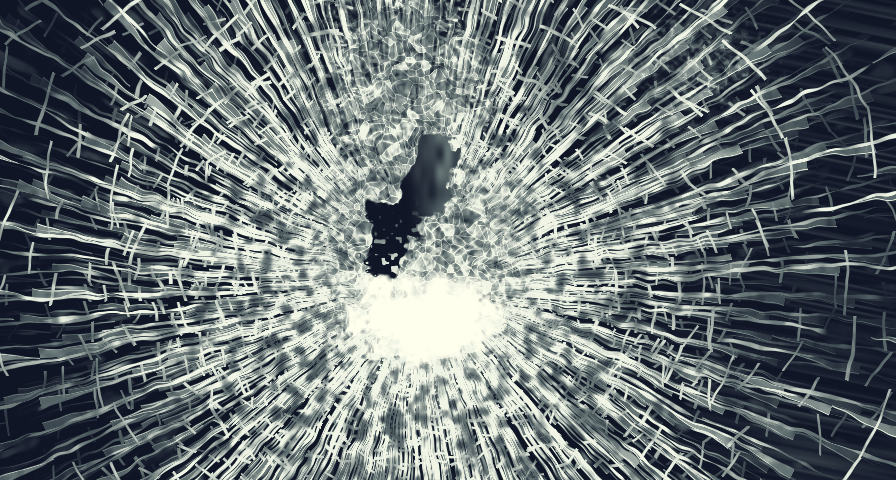
This texture is drawn by a Shadertoy shader. Its source:

```glsl
// Shattered safety glass: radial cracks, crumbled facets, a dark hole and a bright impact glow.
const float TAU = 6.28319;
const vec2 IMPACT = vec2(0.872, 0.41);  // where the cracks meet, in canvas heights
const vec2 GLOW = vec2(0.885, 0.335);
const vec2 GLOW_SIZE = vec2(0.165, 0.09);
const vec3 NAVY = vec3(0.06, 0.078, 0.145);
const vec3 SLATE = vec3(0.34, 0.40, 0.41);
const vec3 CREAM = vec3(0.94, 0.96, 0.90);
const vec3 HOT = vec3(1.0, 1.0, 0.93);
const int RAY_LAYERS = 5;
const float FIRST_SECTORS = 42.0;
const float SECTOR_STEP = 33.0;
const float RAY_WIDTH = 0.0036;
const float BREAK_WIDTH = 0.003;
const float FACET_SCALE = 56.0;

float hash(vec2 p) {
    return fract(sin(dot(p, vec2(127.1, 311.7))) * 43758.5453);
}

float noise(vec2 p) {
    vec2 i = floor(p), f = fract(p);
    f = f * f * (3.0 - 2.0 * f);
    return mix(mix(hash(i), hash(i + vec2(1, 0)), f.x),
               mix(hash(i + vec2(0, 1)), hash(i + vec2(1, 1)), f.x), f.y);
}

float blob(vec2 p, vec2 center, vec2 size) {
    vec2 d = (p - center) / size;
    return exp(-dot(d, d));
}

float capsule(vec2 p, vec2 a, vec2 b, float radius) {
    vec2 ab = b - a;
    float t = clamp(dot(p - a, ab) / dot(ab, ab), 0.0, 1.0);
    return length(p - a - ab * t) - radius;
}

float stroke(float d, float width, float px) {
    return 1.0 - smoothstep(width - px, width + px, d);
}

// One broken ray per angular sector, with thin wedge splinters along one side
float rays(float s, float r, float spacing, float width, float seed, float px) {
    float id = floor(s), lane = id * 7.31 + seed;
    float pos = 0.2 + 0.4 * hash(vec2(id, seed)) + 0.15 * (noise(vec2(r * 9.0, lane)) - 0.5);
    float side = (fract(s) - pos) * spacing;
    float w = min(width * (0.15 + 1.5 * noise(vec2(r * 28.0, lane + 40.0))), 0.2 * spacing);
    float present = smoothstep(0.3, 0.45, noise(vec2(r * 5.5, lane + 80.0)));
    float line = stroke(abs(side), w, px) * present * (0.6 + 0.5 * noise(vec2(r * 30.0, lane)));

    float t = r * 7.0 + hash(vec2(id, seed + 2.0));
    float h = hash(vec2(id + seed, floor(t)));
    float wedge = min(0.35 * spacing, 0.022) * fract(t);
    float fill = stroke(abs(side - 0.5 * wedge), 0.5 * wedge, px) * (0.15 + 0.4 * h);
    float edge = stroke(abs(side - wedge), 0.0014, px) * 0.8;
    return max(line, max(fill, edge) * step(0.45, h));
}

// Slanted cross cracks that step from sector to sector
float breaks(float s, float r, float rows, float seed, float px) {
    float id = floor(s);
    float slant = (hash(vec2(id, seed + 3.0)) - 0.5) * 0.5;
    float t = log(r) * rows + hash(vec2(id, seed)) * 0.9 + slant * (fract(s) - 0.5);
    float h = hash(vec2(id, floor(t) + seed));
    float d = abs(fract(t) - 0.3 - 0.4 * h) * r / rows;
    return stroke(d, BREAK_WIDTH * (0.3 + h), px) * step(0.55, h) * 0.75;
}

// x: distance between the two nearest cells, y: random tone of the facet
vec2 facets(vec2 p) {
    float near = 9.0, second = 9.0, tone = 0.0;
    for (int k = 0; k < 9; k++) {
        vec2 c = floor(p) + vec2(k % 3 - 1, k / 3 - 1);
        float d = length(c + vec2(hash(c), hash(c + 51.7)) - p);
        second = min(second, max(d, near));
        if (d < near) { near = d; tone = hash(c + 9.2); }
    }
    return vec2(second - near, tone);
}

void mainImage(out vec4 fragColor, in vec2 fragCoord) {
    vec2 p = fragCoord / iResolution.y;
    float px = 0.8 / iResolution.y;
    vec2 rough = vec2(noise(p * 34.0), noise(p * 34.0 + 70.0)) - 0.5;
    vec2 bend = vec2(noise(p * 7.0), noise(p * 7.0 + 30.0)) - 0.5;
    float grain = noise(p * 115.0);
    vec2 q = p - IMPACT + bend * 0.016 + rough * 0.007;
    float r = max(length(q), 0.01);
    float turn = atan(q.x, q.y) / TAU + 0.5;

    // Where the glass is crushed most, and where the pane stays dark
    float crush = blob(p, vec2(0.88, 0.47), vec2(0.27, 0.28));
    crush = max(crush, 0.9 * blob(p, vec2(0.84, 0.8), vec2(0.2, 0.32)));
    crush = max(crush, 0.5 * blob(p, vec2(1.45, 0.87), vec2(0.2, 0.17)));
    float shade = blob(p, vec2(1.68, 0.36), vec2(0.3, 0.15));
    shade += blob(p, vec2(0.1, 0.15), vec2(0.25, 0.13)) + blob(p, vec2(0.08, 0.8), vec2(0.13));
    shade += blob(p, vec2(1.17, 0.82), vec2(0.075)) + blob(p, vec2(1.82, 0.9), vec2(0.16));

    // Faint brushed streaks, and long translucent splinters
    float brushed = noise(vec2(p.x - 0.2 * p.y, p.y + 0.2 * p.x) * vec2(3, 150));
    float pane = 0.02 + 0.16 * smoothstep(1.1, 1.7, p.x) * brushed * brushed;
    float nearby = 1.0 - smoothstep(0.12, 0.85, r);
    float splinter = noise(vec2(turn * 330.0, r * 16.0));
    float v = smoothstep(0.62 - 0.2 * crush, 0.95, splinter) * (0.2 + 0.35 * nearby);

    // Crack layers, finer ones staying closer to the impact
    for (int i = 0; i < RAY_LAYERS; i++) {
        float k = float(i), sectors = FIRST_SECTORS + SECTOR_STEP * k, s = turn * sectors;
        float fade = 1.0 - smoothstep(0.7 - 0.1 * k, 1.6 - 0.2 * k, r) * min(k, 1.0);
        float line = rays(s, r, TAU * r / sectors, RAY_WIDTH - 0.0004 * k, 13.7 * k, px);
        v = max(v, fade * max(line, breaks(s, r, 5.0 + k, 5.3 * k, px)));
    }
    // Dark flecks among the packed cracks
    float fleck = noise(vec2(turn * 120.0, log(r) * 14.0)) * 0.6 + noise(p * 70.0) * 0.4;
    v *= mix(1.0, smoothstep(0.15, 0.68, fleck), 0.35 + 0.4 * nearby);
    v = max(pane, v * (1.0 - 0.45 * min(shade, 1.0)));

    // Crumbled facets
    vec2 facet = facets(p * FACET_SCALE + rough * 1.5);
    float crumb = 0.35 + 0.5 * (facet.y * facet.y + grain) - 0.3 * smoothstep(0.04, 0.2, facet.x);
    crumb *= 0.65 + 0.6 * noise(p * 22.0 + 5.0);
    v = mix(v, crumb, 0.75 * smoothstep(0.25, 0.85, crush + 0.3 * (grain - 0.5)));

    // Torn hole, slate on its upper right side
    vec2 torn = p + rough * 0.04 + (grain - 0.5) * 0.022;
    float lower = capsule(torn, vec2(0.798, 0.45), vec2(0.808, 0.555), 0.036);
    float upper = capsule(torn, vec2(0.85, 0.545), vec2(0.92, 0.675), 0.046);
    float hole = stroke(min(lower, upper), 0.0, 0.004);
    float slate = smoothstep(0.83, 0.93, p.x + 0.15 * (p.y - 0.6));
    float depth = 0.03 + 0.24 * slate * (0.4 + noise(p * vec2(60, 25)));
    depth += 0.7 * smoothstep(0.72, 0.86, grain) * (1.0 - smoothstep(0.42, 0.6, p.y));
    v = mix(v, depth, hole);

    // Impact glow with a ragged rim
    float rim = length((p - GLOW + rough * 0.06) / GLOW_SIZE) + 0.4 * (grain - 0.5);
    float heat = 1.0 - smoothstep(0.72, 1.12, rim);
    v += 0.2 * blob(p, GLOW - vec2(0, 0.04), vec2(0.2, 0.13)) * (1.0 - hole);

    vec3 color = mix(NAVY, SLATE, smoothstep(0.0, 0.36, v));
    color = mix(color, CREAM, smoothstep(0.24, 0.82, v));
    fragColor = vec4(mix(color, HOT, heat), 1.0);
}
```
